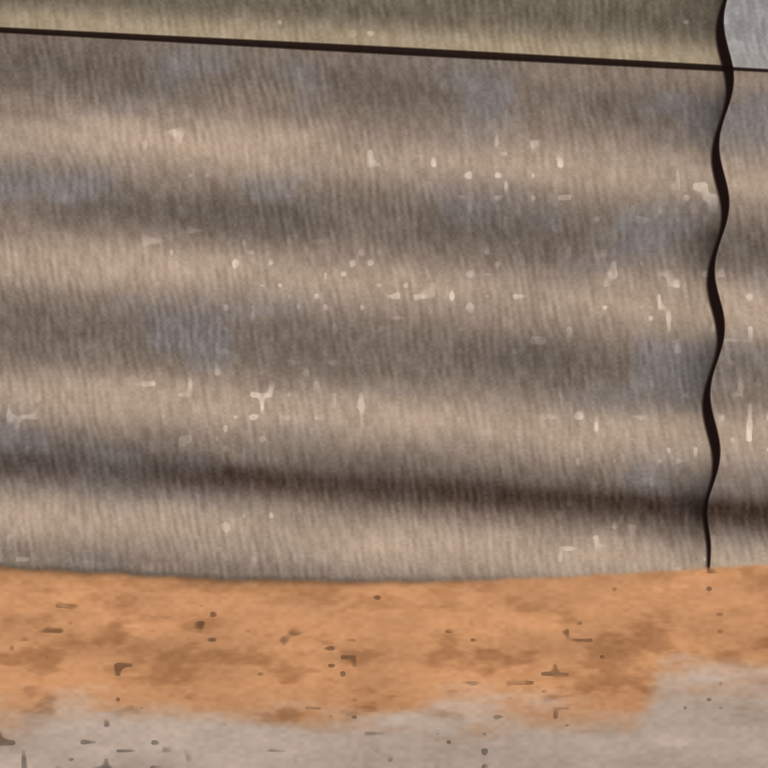
Give the GLSL for this texture, as a three.js fragment shader.

```glsl
// Weathered corrugated sheets with a wavy overlap seam, resting on an orange wooden beam.
varying vec2 vUv;

const vec3 CREST = vec3(0.75, 0.66, 0.57);
const vec3 MIDTONE = vec3(0.57, 0.50, 0.445);
const vec3 VALLEY = vec3(0.42, 0.375, 0.34);
const vec3 SHADOW = vec3(0.23, 0.17, 0.14);
const vec3 GAP = vec3(0.09, 0.05, 0.04);
const vec3 BLUE_GREY = vec3(0.57, 0.56, 0.57);
const vec3 WOOD = vec3(0.77, 0.555, 0.39);
const vec3 WOOD_STAIN = vec3(0.54, 0.36, 0.23);
const vec3 WOOD_GREY = vec3(0.68, 0.62, 0.575);

const float TAU = 6.2831853;
const float EDGE = 0.0018;          // softness of hard edges
const float RIDGE_SLOPE = 0.07;     // fall of the ridges across the sheet
const float RIDGE_START = 0.169;    // first crest at the left edge
const float RIDGE_PERIOD = 0.168;
const float FOLD_Y = 0.597;         // deepest fold at the left edge
const float RIB_COUNT = 100.0;

float hash(vec2 p) {
  return fract(sin(dot(p, vec2(127.1, 311.7))) * 43758.5453);
}

float noise(vec2 p) {
  vec2 i = floor(p), f = fract(p);
  f = f * f * (3.0 - 2.0 * f);
  return mix(mix(hash(i), hash(i + vec2(1.0, 0.0)), f.x),
             mix(hash(i + vec2(0.0, 1.0)), hash(i + vec2(1.0, 1.0)), f.x), f.y);
}

float fbm(vec2 p) {
  float sum = 0.0, amp = 0.53;
  for (int i = 0; i < 4; i++) {
    sum += amp * noise(p);
    p = p * 2.03 + 17.3;
    amp *= 0.5;
  }
  return sum;
}

float bump(float d, float width) {
  return exp(-d * d / (width * width));
}

float seamX(float y) {
  float sway = 0.008 * (1.0 - smoothstep(0.64, 0.74, y));
  return 0.951 - 0.036 * y + sway * cos(TAU * (y - 0.267) / 0.162);
}

vec3 toneRamp(float tone) {
  vec3 c = mix(VALLEY, MIDTONE, clamp(tone * 2.0, 0.0, 1.0));
  return mix(c, CREST, clamp(tone * 2.0 - 1.0, 0.0, 1.2));
}

// Fine upright fibres, leaning slightly, with broken rows.
float fibres(vec2 p) {
  float x = p.x - 0.16 * p.y;
  float rib = sin(TAU * (x * RIB_COUNT + 1.2 * noise(p * vec2(14.0, 22.0))));
  float strands = noise(vec2(x * 190.0, p.y * 62.0)) - 0.5;
  float grit = noise(p * 290.0) - 0.5;
  return 0.022 * rib * noise(p * 17.0 + 4.0) + 0.085 * strands + 0.05 * grit;
}

vec3 sheet(vec2 p) {
  float s = p.y - RIDGE_SLOPE * p.x;
  float lip = 0.039 + 0.053 * p.x;
  float above = lip - p.y;
  float seamGap = seamX(p.y) - p.x;
  float rightSheet = smoothstep(-EDGE, EDGE, -seamGap);

  // Ridges, mottled along their length
  float mottle = fbm(vec2(p.x * 6.0, s * 19.0)) - 0.5;
  float wave = 0.5 + 0.5 * cos(TAU * (s + 0.012 * mottle - RIDGE_START) / RIDGE_PERIOD);
  wave = mix(wave, max(wave, 0.52), smoothstep(0.62, 0.68, s));
  float tone = 0.09 + 0.72 * wave + 0.5 * mottle;
  vec3 c = toneRamp(tone);
  c = mix(c, BLUE_GREY * 0.9, 0.55 * smoothstep(0.5, 0.72, fbm(p * vec2(8.0, 13.0) + 8.0)) * (1.0 - wave));

  // Deep fold, darker towards the right
  float fold = bump(s - FOLD_Y, s < FOLD_Y ? 0.017 : 0.027);
  c = mix(c, SHADOW, fold * (0.52 + 0.3 * p.x + 0.6 * mottle));

  // Upper sheet and the shadow under its lip
  vec3 upper = toneRamp(0.78 - 0.7 * smoothstep(0.012, 0.055, above) + 0.3 * mottle);
  upper = mix(upper * vec3(0.96, 0.98, 0.93), BLUE_GREY * 1.1, rightSheet * 0.75);
  c *= 1.0 - 0.22 * exp(-max(-above, 0.0) / 0.018);
  c = mix(c, upper, smoothstep(-EDGE, EDGE, above));

  // Surface grain and pale lichen flecks
  c += fibres(p);
  float fleck = smoothstep(0.76, 0.92, noise(p * vec2(85.0, 70.0)));
  c += 0.13 * fleck * smoothstep(0.45, 0.65, fbm(p * 9.0 + 3.0)) * (0.35 + wave);

  // Dark lip line
  float lipWidth = mix(0.0035, 0.005, bump(p.x - 0.55, 0.35)) * mix(1.0, 0.55, rightSheet);
  float lipLine = 1.0 - smoothstep(lipWidth - EDGE, lipWidth + EDGE, abs(above));
  c = mix(c, GAP, 0.88 * lipLine);

  // Seam: soft shade on the left, then the open gap
  float leftSide = 1.0 - rightSheet;
  c *= 1.0 - leftSide * exp(-max(seamGap, 0.0) / 0.026) * (0.12 + 0.42 * (1.0 - wave));
  float gapWidth = 0.0085 + 0.005 * cos(TAU * (p.y - 0.235) / 0.162);
  gapWidth *= 1.0 - 0.75 * smoothstep(0.60, 0.742, p.y);
  float gap = smoothstep(-EDGE, EDGE, seamGap) * (1.0 - smoothstep(gapWidth - EDGE, gapWidth + 0.004, seamGap));
  return mix(c, GAP, gap * 0.96);
}

vec3 beam(vec2 p) {
  float grain = fbm(p * vec2(10.0, 32.0));
  float worn = p.y + 0.09 * (grain - 0.5) + 0.045 * smoothstep(0.82, 0.87, p.x);
  vec3 c = WOOD * (0.86 + 0.28 * grain);
  float zone = 0.3 + 0.45 * bump(p.y - 0.92, 0.035) + 0.25 * bump(p.y - 0.835, 0.03);
  c = mix(c, WOOD_STAIN, zone * smoothstep(0.47, 0.72, fbm(p * vec2(19.0, 42.0) + 5.0)));
  c = mix(c, WOOD_GREY * (0.86 + 0.28 * grain), 0.9 * smoothstep(0.90, 0.965, worn));
  float nick = smoothstep(0.80, 0.93, noise(p * vec2(65.0, 90.0))) * smoothstep(0.5, 0.65, fbm(p * 12.0));
  return c * (1.0 - 0.32 * nick) + 0.05 * (noise(p * vec2(130.0, 190.0)) - 0.5);
}

void main() {
  vec2 p = vec2(vUv.x, 1.0 - vUv.y);
  float rim = 0.738 + 0.019 * sin(3.3 * p.x) + 0.003 * (noise(p * 45.0) - 0.5);
  vec3 c = mix(sheet(p), beam(p), smoothstep(-0.004, 0.004, p.y - rim));
  c *= 1.0 - 0.25 * bump(p.y - rim, 0.006) * (1.0 - smoothstep(0.45, 0.8, p.x));
  gl_FragColor = vec4(clamp(c, 0.0, 1.0), 1.0);
}
```
